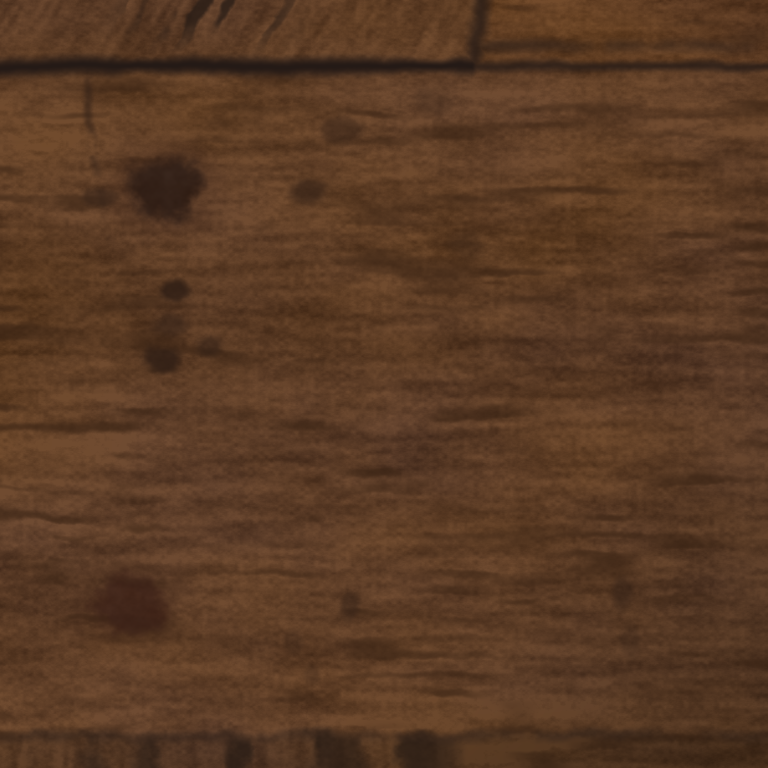
This texture is drawn by a WebGL 2 fragment shader. Its source:

```glsl
#version 300 es
precision highp float;
// Old brown wooden planks with soft horizontal grain, knots, smudges and dark seams.
uniform vec2 u_resolution;
out vec4 fragColor;

float hash(vec2 p) {
  return fract(sin(dot(p, vec2(127.1, 311.7))) * 43758.5453);
}

float noise(vec2 p) {
  vec2 cell = floor(p), f = fract(p);
  f = f * f * (3.0 - 2.0 * f);
  return mix(mix(hash(cell), hash(cell + vec2(1, 0)), f.x),
             mix(hash(cell + vec2(0, 1)), hash(cell + vec2(1, 1)), f.x), f.y);
}

float fbm(vec2 p) {
  float sum = 0.0, weight = 0.5;
  for (int i = 0; i < 4; i++) {
    sum += weight * noise(p);
    p = p * 2.03 + 17.3;
    weight *= 0.5;
  }
  return sum / 0.9375;
}

// Brightness of fibres running along x, about 0.5 on average
float fibres(vec2 p) {
  p.y += 0.016 * (fbm(p * vec2(4.0, 8.0)) - 0.5) + 0.005 * (fbm(p * 45.0) - 0.5);
  float broad = noise(p * vec2(3.0, 24.0) + 5.0);
  float medium = noise(p * vec2(8.0, 74.0) + 31.0);
  float fine = noise(p * vec2(22.0, 135.0) + 73.0);
  return 0.24 * broad + 0.4 * medium + 0.36 * fine;
}

// Soft blob with an uneven outline, 1 inside and 0 outside
float blob(vec2 p, vec2 center, vec2 radius, float softness) {
  float d = length((p - center) / radius) + 0.8 * (fbm(p * 42.0) - 0.5);
  return 1.0 - smoothstep(1.0 - softness, 1.0 + softness, d);
}

// Dark line with blurred edges
float seam(float d, float halfWidth) {
  return 1.0 - smoothstep(0.0, halfWidth * 2.0, abs(d));
}

void main() {
  vec2 uv = gl_FragCoord.xy / u_resolution;
  float rough = fbm(uv * 40.0) - 0.5;
  float wobble = 0.006 * (fbm(uv * vec2(9.0, 3.0)) - 0.5) + 0.005 * rough;
  float topEdge = 0.914 + wobble;
  float bottomEdge = 0.043 + 2.5 * wobble;
  float jointX = 0.622 + 0.1 * (uv.y - 0.95) + 2.0 * wobble;
  float inTop = smoothstep(-0.004, 0.004, uv.y - topEdge);
  float inBottom = smoothstep(0.01, -0.01, uv.y - bottomEdge);
  float rightOfJoint = smoothstep(-0.004, 0.004, uv.x - jointX);
  float inTopLeft = inTop * (1.0 - rightOfJoint);
  float endGrain = inBottom * smoothstep(0.64, 0.54, uv.x);

  // Grain follows each plank: level, slanted or upright
  vec2 slanted = vec2(0.5 * uv.x + 0.87 * uv.y, 0.87 * uv.x - 0.5 * uv.y);
  float grain = mix(fibres(uv), fibres(slanted + 3.0), inTopLeft);
  grain = mix(grain, fibres(uv.yx + 7.0), endGrain);

  // Base wood tone with broad stains and a fine weave
  float stain = fbm(uv * vec2(3.0, 5.0) + 11.0);
  float mottle = fbm(uv * vec2(26.0, 42.0) + 23.0);
  float weave = fbm(uv * vec2(150.0, 190.0));
  float tone = 0.65 + 1.3 * (grain - 0.5) + 0.8 * (stain - 0.5)
             + 0.4 * (mottle - 0.5) + 0.8 * (weave - 0.5);
  vec3 color = mix(vec3(0.283, 0.176, 0.102), vec3(0.425, 0.283, 0.178), clamp(tone, -0.1, 1.1));
  float warmth = fbm(uv * vec2(4.0, 7.0) + 41.0) - 0.5;
  color += warmth * vec3(0.015, 0.0, -0.045);
  color += inTop * rightOfJoint * vec3(0.012, 0.002, -0.01);
  color *= 1.0 - 0.16 * smoothstep(0.6, 1.2, uv.x + 0.3 - uv.y);

  // Thin, broken dark streaks along the grain
  vec2 bent = uv + vec2(0.02, 0.016) * fbm(uv * 9.0) + 0.008 * rough;
  float streak = smoothstep(0.5, 0.95, noise(bent * vec2(10.0, 84.0) + 19.0));
  streak *= smoothstep(0.35, 0.65, fbm(uv * vec2(8.0, 16.0) + 60.0));
  streak *= (1.0 - inTopLeft) * (1.0 - endGrain);
  color = mix(color, vec3(0.225, 0.138, 0.078), 0.62 * streak);

  // Two large knots with a dim halo
  for (int i = 0; i < 2; i++) {
    float k = float(i);
    vec2 center = vec2(0.215 - 0.047 * k, 0.755 - 0.543 * k);
    float halo = blob(uv, center, vec2(0.064, 0.054), 0.6);
    float core = blob(uv, center, vec2(0.043, 0.04), 0.3);
    color = mix(color, vec3(0.25, 0.15, 0.1), 0.4 * halo);
    color = mix(color, vec3(0.18 + 0.04 * k, 0.115, 0.085) + 0.08 * rough, core * (0.85 - 0.25 * k));
  }

  // A column of small knots, then scattered smudges
  for (int i = 0; i < 14; i++) {
    float k = float(i);
    bool inColumn = i < 3;
    vec2 scatter = vec2(hash(vec2(k, 2.3)), hash(vec2(k, 8.9)));
    vec2 center = inColumn ? vec2(0.228 - 0.007 * k, 0.621 - 0.044 * k) : 0.08 + 0.8 * scatter;
    vec2 size = inColumn ? vec2(0.018 + 0.003 * k, 0.013 + 0.002 * k) : 0.01 + 0.014 * scatter.yx;
    float strength = inColumn ? 0.8 - 0.3 * mod(k, 2.0) : 0.2 + 0.35 * hash(vec2(k, 5.1));
    color = mix(color, vec3(0.18, 0.115, 0.08), strength * blob(uv, center, size, 0.45));
  }

  // Thin crack wandering down the main plank
  float crackX = 0.115 + 0.2 * max(0.85 - uv.y, 0.0) + 0.02 * (fbm(vec2(uv.y * 14.0, 4.0)) - 0.5);
  float crack = seam(uv.x - crackX, 0.005) * smoothstep(0.58, 0.9, uv.y) * (1.0 - inTop);
  color = mix(color, vec3(0.2, 0.13, 0.09), 0.6 * crack * smoothstep(0.25, 0.55, mottle));

  // Slanted scorch marks above, dark upright patches below
  float scorch = smoothstep(0.4, 0.75, noise(slanted * vec2(12.0, 75.0) + 8.0 + rough));
  scorch *= inTopLeft * smoothstep(0.17, 0.03, abs(uv.x - 0.28)) * smoothstep(0.92, 0.98, uv.y);
  float patches = endGrain * smoothstep(0.4, 0.85, noise(uv * vec2(26.0, 7.0) + 3.0 + 0.8 * rough));
  color = mix(color, vec3(0.16, 0.112, 0.085), 0.8 * scorch + 0.7 * patches);
  color *= 1.0 - 0.14 * inBottom;

  // Blurred, uneven seams between planks
  float wear = smoothstep(0.15, 0.6, fbm(uv * vec2(16.0, 4.0) + 9.0));
  float halfWidth = mix(0.009, 0.006, rightOfJoint) * (0.7 + 0.4 * wear);
  float gap = seam(uv.y - topEdge, halfWidth) * mix(1.0, 0.75, rightOfJoint);
  gap = max(gap, 0.7 * inTop * seam(uv.x - jointX, 0.01));
  gap = max(gap, 0.5 * wear * inTop * rightOfJoint * seam(uv.y - topEdge - 0.026, 0.007));
  gap = max(gap, 0.4 * wear * seam(uv.y - bottomEdge, 0.006));
  fragColor = vec4(mix(color, vec3(0.14, 0.1, 0.085), gap), 1.0);
}
```
